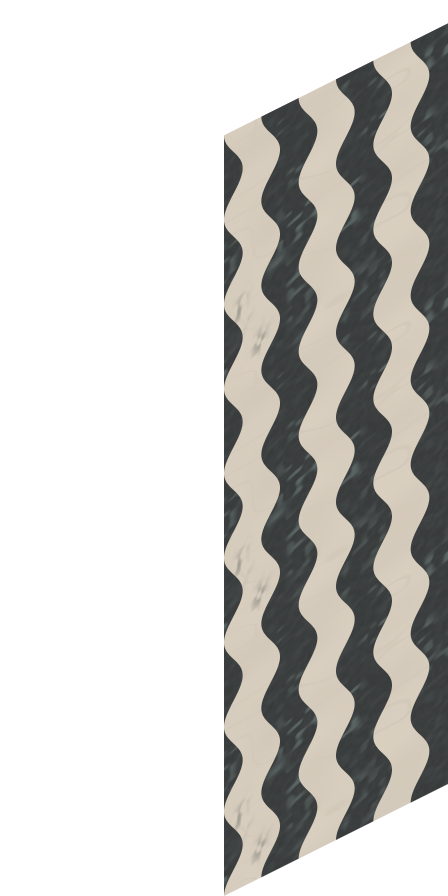
Reproduce this pattern procedurally as a Shadertoy shader.

```glsl
// Slanted wall panel of wavy cream and charcoal marble stripes on white.

const float TAU = 6.2831853;
const float PANEL_RISE = 0.125;   // climb of the slanted edges, in canvas heights
const float PANEL_HEIGHT = 0.849; // in canvas heights
const float STRIPE_PAIRS = 3.0;
const float WAVES = 9.0;
const float WAVE_SWING = 0.125;   // in stripe pairs
const float SLABS = 3.0;          // stone texture repeats up the panel

const vec3 BACKGROUND = vec3(1.0);
const vec3 CREAM = vec3(0.84, 0.80, 0.74);
const vec3 CREAM_VEIN = vec3(0.77, 0.73, 0.67);
const vec3 SMUDGE_GREY = vec3(0.60, 0.59, 0.55);
const vec3 CHARCOAL = vec3(0.232, 0.243, 0.243);
const vec3 CHARCOAL_FLECK = vec3(0.37, 0.42, 0.41);

float hash(ivec2 cell, int seed) {
    uint h = uint(cell.x) * 1597334677u ^ uint(cell.y) * 3812015801u;
    h ^= uint(seed) * 2654435769u;
    h = (h ^ (h >> 15)) * 2246822519u;
    h = (h ^ (h >> 13)) * 3266489917u;
    return float((h ^ (h >> 16)) >> 8) / 16777216.0;
}

// Value noise whose rows repeat every "rows" cells
float wrappedNoise(vec2 p, float rows, int seed) {
    vec2 corner = floor(p);
    vec2 f = p - corner;
    f = f * f * (3.0 - 2.0 * f);
    int x = int(corner.x);
    int low = int(mod(corner.y, rows));
    int high = int(mod(corner.y + 1.0, rows));
    float a = mix(hash(ivec2(x, low), seed), hash(ivec2(x + 1, low), seed), f.x);
    float b = mix(hash(ivec2(x, high), seed), hash(ivec2(x + 1, high), seed), f.x);
    return mix(a, b, f.y);
}

// Noise stretched along a rising diagonal
float streaks(vec2 slab, vec2 cells, float slope, int seed) {
    vec2 p = vec2(slab.x, slab.y - slope * slab.x) * cells;
    return wrappedNoise(p, cells.y, seed);
}

// Soft slanted blot inside one slab
float smudge(vec2 slab, vec2 center, vec2 radius) {
    vec2 d = vec2(slab.x, fract(slab.y)) - center;
    d.x -= 0.35 * d.y;
    d /= radius;
    return exp(-dot(d, d));
}

vec3 creamStone(vec2 slab) {
    float cloud = streaks(slab, vec2(5.0, 8.0), 0.2, 1);
    float bend = 0.04 * streaks(slab, vec2(6.0, 5.0), 0.0, 2);
    float line = streaks(slab + vec2(0.0, bend), vec2(4.0, 14.0), 0.15, 3);
    float vein = 1.0 - smoothstep(0.0, 0.045, abs(line - 0.5));
    vec3 color = CREAM + 0.025 * (cloud - 0.5);
    color = mix(color, CREAM_VEIN, 0.35 * vein * cloud);

    float grain = smoothstep(0.35, 0.8, streaks(slab, vec2(45.0, 42.0), 0.6, 4));
    float blot = smudge(slab, vec2(0.07, 0.285), vec2(0.025, 0.05))
               + smudge(slab, vec2(0.16, 0.12), vec2(0.025, 0.05))
               + 0.4 * smudge(slab, vec2(0.09, 0.21), vec2(0.03, 0.05));
    return mix(color, SMUDGE_GREY, min(0.9 * blot * grain, 0.8));
}

vec3 charcoalStone(vec2 slab) {
    float patches = smoothstep(0.35, 0.85, streaks(slab, vec2(9.0, 13.0), 0.3, 5));
    float fleck = smoothstep(0.5, 0.95, streaks(slab, vec2(24.0, 48.0), 0.35, 6));
    float grain = streaks(slab, vec2(60.0, 75.0), 0.3, 7);
    vec3 color = CHARCOAL + 0.025 * (grain - 0.5);
    return mix(color, CHARCOAL_FLECK, fleck * (0.15 + 0.75 * patches));
}

// Edge coverage from a distance and the change of its field per pixel
float coverage(float dist, float field) {
    float slope = length(vec2(dFdx(field), dFdy(field)));
    return clamp(dist / max(slope, 1e-6) + 0.5, 0.0, 1.0);
}

void mainImage(out vec4 fragColor, in vec2 fragCoord) {
    // Sheared panel space, 0 to 1 on both axes
    vec2 uv = fragCoord / iResolution.xy;
    vec2 panel = vec2(uv.x * 2.0 - 1.0, 0.0);
    panel.y = (uv.y - PANEL_RISE * panel.x) / PANEL_HEIGHT;

    // Wavy stripes, cream in the first half of each pair
    float wave = WAVE_SWING * (1.0 - cos(TAU * WAVES * panel.y));
    float stripe = panel.x * STRIPE_PAIRS - wave;
    float creamDistance = 0.25 - abs(fract(stripe + 0.25) - 0.5);
    float cream = coverage(creamDistance, stripe);

    // Stone slabs stacked up the panel
    vec2 slab = vec2(panel.x, panel.y * SLABS);
    vec3 stone = mix(charcoalStone(slab), creamStone(slab), cream);

    // Panel outline
    float inside = coverage(panel.x, panel.x)
                 * coverage(min(panel.y, 1.0 - panel.y), panel.y);
    fragColor = vec4(mix(BACKGROUND, stone, inside), 1.0);
}
```
